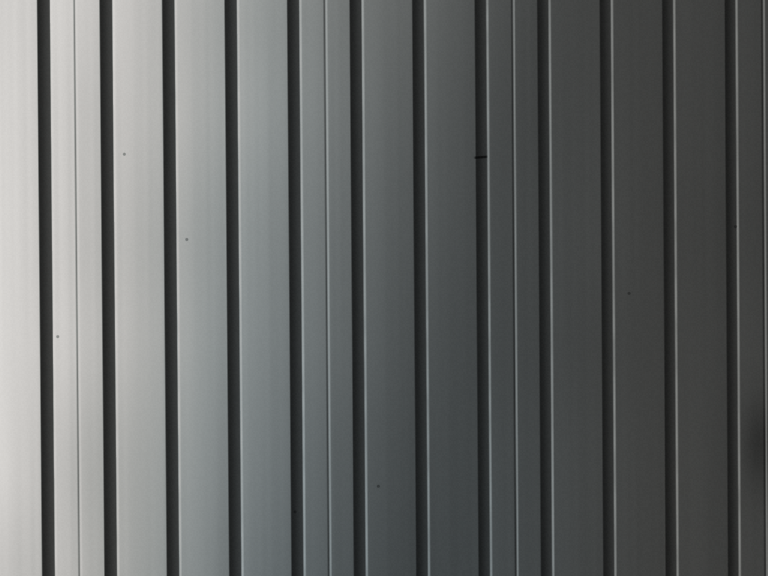
Reproduce this texture procedurally as a Shadertoy shader.

```glsl
// Ribbed sheet-metal wall: upright panels, dark grooves with bright lips, thin seams, side light.

float hash(vec2 p) {
    vec3 q = fract(vec3(p.xyx) * 0.1031);
    q += dot(q, q.yzx + 33.33);
    return fract((q.x + q.y) * q.z);
}

float noise(vec2 p) {
    vec2 i = floor(p), f = fract(p);
    f = f * f * (3.0 - 2.0 * f);
    return mix(mix(hash(i), hash(i + vec2(1, 0)), f.x),
               mix(hash(i + vec2(0, 1)), hash(i + vec2(1, 1)), f.x), f.y);
}

// Soft line of half-width w around d = 0
float line(float d, float w, float soft) {
    return 1.0 - smoothstep(w - soft, w + soft, abs(d));
}

void mainImage(out vec4 fragColor, in vec2 fragCoord) {
    vec2 uv = fragCoord / iResolution.xy;

    // Rib coordinate: twelve grooves, leaning slightly, more so on the left
    float lean = (1.0 - uv.y) * mix(0.0068, 0.0042, uv.x);
    float rib = (uv.x - lean - 0.0482) / 0.0814;
    float id = floor(rib + 0.2);
    float f = rib - id;
    float soft = max(0.018, 0.7 / (iResolution.x * 0.0814));
    float grooveWidth = mix(0.215, 0.175, uv.x);

    // Light falls off to the right and reaches further along the top
    float reach = uv.x + 0.16 * (0.5 - uv.y);
    float light = 0.265 + 0.54 * (1.0 - smoothstep(-0.05, 0.68, reach));
    light -= 0.025 * smoothstep(0.7, 1.0, uv.x);

    // Panel face: gentle slope, per-panel tone, brushed streaks and broad stains
    float across = fract(rib - grooveWidth);
    float panelId = floor(rib - grooveWidth);
    float face = light * (1.03 - 0.07 * across);
    face *= 0.98 + 0.04 * hash(vec2(panelId + 9.0, 4.0));
    face *= 0.98 + 0.04 * noise(vec2(rib * 14.0 + 40.0, uv.y * 1.5));
    face *= 0.97 + 0.06 * noise(uv * vec2(9.0, 5.0));
    face *= 1.0 - 0.25 * exp(-dot((uv - vec2(0.99, 0.23)) * vec2(45, 14),
                                  (uv - vec2(0.99, 0.23)) * vec2(45, 14)));

    // Seams split the panels in a repeating 4, 3, 4 rhythm
    float hasSeam = step(fract((id + 0.5) * 3.0 / 11.0), 3.0 / 11.0);
    float glint = mix(face, 0.85, 0.42);
    face *= 1.0 - 0.38 * hasSeam * line(f - 0.595, 0.014, soft);
    face = mix(face, glint, 0.85 * hasSeam * line(f - 0.628, 0.015, soft));

    // Groove: darkest under its left edge, lifting towards the lip
    float depth = mix(0.12, 0.21, smoothstep(0.0, grooveWidth, f)) * (0.8 + 0.5 * light);
    float inGroove = smoothstep(-soft, soft, f) * (1.0 - smoothstep(-soft, soft, f - grooveWidth));
    float tone = mix(face, depth, inGroove);
    float lip = line(f - grooveWidth - 0.012, 0.019, soft);
    tone = mix(tone, glint, lip * (0.8 + 0.2 * noise(vec2(id * 7.0, uv.y * 30.0))));

    // Wear: a nick across one groove, and scattered specks
    float nick = line(uv.x - 0.626, 0.008, 0.002) * line(uv.y - 0.727 + 0.1 * (0.626 - uv.x), 0.002, 0.0015);
    tone *= 1.0 - 0.6 * nick;
    for (float i = 0.0; i < 7.0; i++) {
        vec2 spot = vec2(hash(vec2(i, 3.7)), hash(vec2(i, 8.1)));
        float d = length((uv - spot) * vec2(1.0, iResolution.y / iResolution.x));
        tone *= 1.0 - 0.3 * (1.0 - smoothstep(0.0008, 0.003, d));
    }

    // Warm where brightest, cool low in the middle
    float cool = smoothstep(0.1, 0.4, uv.x) * (1.0 - smoothstep(0.6, 0.9, uv.x)) * (1.0 - 0.7 * uv.y);
    vec3 tint = mix(vec3(1.0, 1.01, 0.99), vec3(0.95, 1.02, 1.04), cool);
    tint = mix(tint, vec3(1.01, 1.0, 0.985), smoothstep(0.55, 0.8, tone));
    fragColor = vec4(tone * tint + 0.012 * (hash(floor(uv * vec2(512, 384))) - 0.5), 1.0);
}
```
